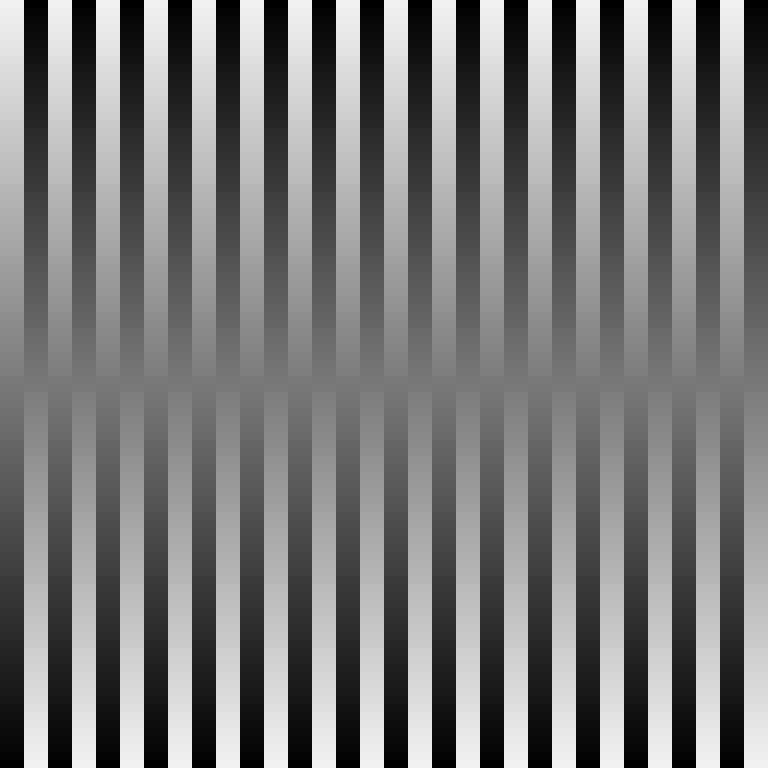
A WebGL 2 fragment shader for this pattern:

```glsl
#version 300 es
precision highp float;
// Vertical stripes with opposed light-to-dark gradients that merge at mid height.

uniform vec2 u_resolution;
out vec4 fragColor;

const float STRIPE_PAIRS = 16.0;
const vec3 BLACK = vec3(0.0);
const vec3 OFF_WHITE = vec3(0.95);

// Coverage of the first half of each period, softened over one pixel.
float stripeMask(float x, float pairs, float pixel) {
    float phase = fract(x * pairs);
    float edgeDistance = 0.25 - abs(phase - 0.25);
    // Wrap the distance so the period boundary is smooth as well.
    edgeDistance = max(edgeDistance, phase - 1.0);
    return clamp(edgeDistance / (pairs * pixel) + 0.5, 0.0, 1.0);
}

// Linear ramp from a bottom colour to a top colour.
vec3 verticalRamp(float y, vec3 bottom, vec3 top) {
    return mix(bottom, top, y);
}

void main() {
    vec2 uv = gl_FragCoord.xy / u_resolution;
    float pixel = 1.0 / u_resolution.x;

    // Even stripes brighten upward, odd stripes brighten downward.
    vec3 rising = verticalRamp(uv.y, BLACK, OFF_WHITE);
    vec3 falling = verticalRamp(uv.y, OFF_WHITE, BLACK);

    float mask = stripeMask(uv.x, STRIPE_PAIRS, pixel);
    fragColor = vec4(mix(falling, rising, mask), 1.0);
}
```
